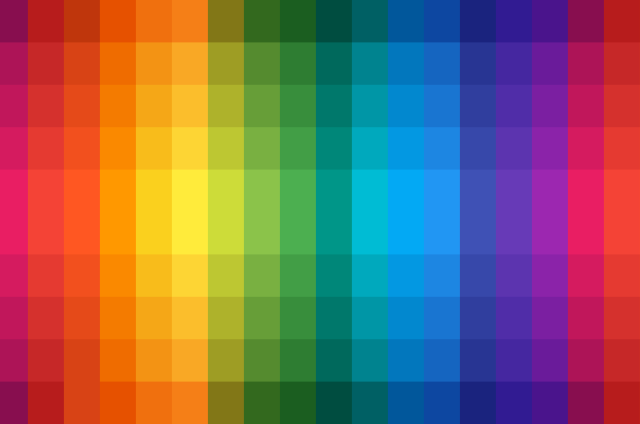
Give the GLSL for this background, as a Shadertoy shader.

```glsl
#define FIRST_EDGE 0.0436
#define COLUMN_WIDTH 0.05625
#define ROWS 10.0
#define EDGE_PIXELS 1.0
#define HUES 16
#define WARM_COLUMN 2

const vec3 BRIGHT[HUES] = vec3[HUES](
    vec3(233, 30, 99), vec3(244, 67, 54), vec3(255, 87, 34), vec3(255, 152, 0),
    vec3(250, 208, 30), vec3(255, 235, 59), vec3(205, 220, 57), vec3(139, 195, 74),
    vec3(76, 175, 80), vec3(0, 150, 136), vec3(0, 188, 212), vec3(3, 169, 244),
    vec3(33, 150, 243), vec3(63, 81, 181), vec3(103, 58, 183), vec3(156, 39, 176));

const vec3 DEEP[HUES] = vec3[HUES](
    vec3(173, 20, 87), vec3(198, 40, 40), vec3(216, 67, 21), vec3(239, 108, 0),
    vec3(243, 147, 20), vec3(249, 168, 37), vec3(158, 157, 36), vec3(85, 139, 47),
    vec3(46, 125, 50), vec3(0, 105, 92), vec3(0, 131, 143), vec3(2, 119, 189),
    vec3(21, 101, 192), vec3(40, 53, 147), vec3(69, 39, 160), vec3(106, 27, 154));

const vec3 DARK[HUES] = vec3[HUES](
    vec3(136, 14, 79), vec3(183, 28, 28), vec3(191, 54, 12), vec3(230, 81, 0),
    vec3(240, 112, 14), vec3(245, 127, 23), vec3(130, 119, 23), vec3(51, 105, 30),
    vec3(27, 94, 32), vec3(0, 77, 64), vec3(0, 96, 100), vec3(1, 87, 155),
    vec3(13, 71, 161), vec3(26, 35, 126), vec3(49, 27, 146), vec3(74, 20, 140));

// Cell index that ramps smoothly to the next one across each cell edge
float softIndex(float cell, float cellPixels) {
    float p = cell - 0.5;
    float ramp = (fract(p) - 0.5) * cellPixels / EDGE_PIXELS + 0.5;
    return floor(p) + clamp(ramp, 0.0, 1.0);
}

// Shade of one column: bright at depth 0, deep at 3, dark at 4
vec3 columnColor(int column, float depth, bool lowerHalf) {
    int hue = (column + HUES) % HUES;
    // The warm column stops darkening one row early at the bottom
    if (hue == WARM_COLUMN && lowerHalf) depth = min(depth, 3.0);
    vec3 shade = mix(BRIGHT[hue], DEEP[hue], min(depth / 3.0, 1.0));
    return mix(shade, DARK[hue], max(depth - 3.0, 0.0)) / 255.0;
}

void mainImage(out vec4 fragColor, in vec2 fragCoord) {
    vec2 uv = fragCoord / iResolution.xy;

    // Rows darken in mirrored steps away from the middle band
    float row = abs(uv.y - 0.5) * ROWS;
    float depth = clamp(softIndex(row, iResolution.y / ROWS), 0.0, 4.0);

    // Columns walk around the hue wheel and blend only at their edges
    float cell = (uv.x - FIRST_EDGE) / COLUMN_WIDTH + 1.0;
    float column = softIndex(cell, iResolution.x * COLUMN_WIDTH);
    int left = int(floor(column));
    bool lowerHalf = uv.y < 0.5;
    vec3 color = mix(columnColor(left, depth, lowerHalf),
                     columnColor(left + 1, depth, lowerHalf), fract(column));

    fragColor = vec4(color, 1.0);
}
```
